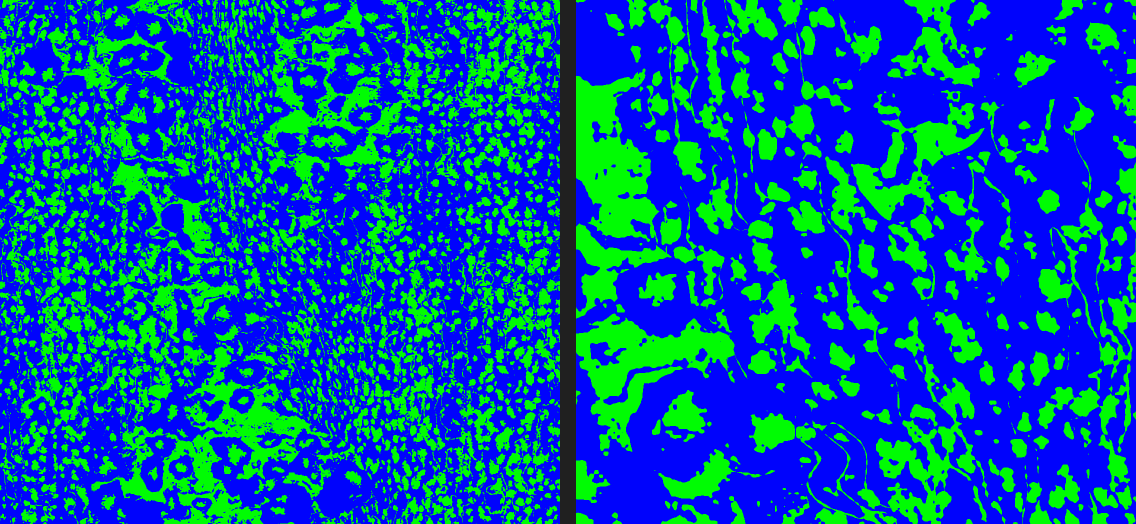
Left, the full canvas; right, a detail of the centre.
Write a Shadertoy shader that draws this texture.

```glsl
// Two-tone stained tissue: small green nuclei, wavy fibres and large blue cells in a green matrix.

float hash(vec2 p) {
    return fract(sin(dot(p, vec2(127.1, 311.7))) * 43758.5453);
}

float noise(vec2 p) {
    vec2 i = floor(p), f = fract(p);
    f = f * f * (3.0 - 2.0 * f);
    return mix(mix(hash(i), hash(i + vec2(1, 0)), f.x),
               mix(hash(i + vec2(0, 1)), hash(i + vec2(1, 1)), f.x), f.y);
}

// Scattered tilted ellipses: x = distance to the nearest edge,
// y = relative radius inside that ellipse, z = its random number.
vec3 ellipses(vec2 p, float smallest, float largest, float tilt) {
    vec3 nearest = vec3(9.0, 9.0, 0.0);
    for (int j = -1; j <= 1; j++)
    for (int i = -1; i <= 1; i++) {
        vec2 id = floor(p) + vec2(i, j);
        float pick = hash(id + 3.7);
        vec2 centre = id + 0.12 + 0.76 * vec2(hash(id), hash(id + 51.3));
        float a = tilt * (hash(id + 17.9) - 0.5);
        vec2 d = mat2(cos(a), sin(a), -sin(a), cos(a)) * (p - centre);
        float len = length(d * vec2(1.0, mix(0.55, 0.95, hash(id + 8.1))));
        float r = mix(smallest, largest, pick);
        if (len - r < nearest.x) nearest = vec3(len - r, len / r, hash(id + 29.0));
    }
    return nearest;
}

// Positive inside the winding band and the upper patch that hold large cells.
float matrixZone(vec2 p) {
    float axis = 0.27 + 0.16 * smoothstep(0.85, 0.25, p.y);
    float halfWidth = 0.07 + 0.035 * smoothstep(0.8, 0.5, p.y)
                    + 0.16 * smoothstep(0.24, 0.05, p.y);
    float band = halfWidth - abs(p.x - axis);
    float patchArea = 0.125 - length((p - vec2(0.62, 0.8)) * vec2(1.0, 0.6));
    float lone = 0.055 - length(p - vec2(0.12, 0.87));
    return max(max(band, patchArea), lone)
         + 0.11 * (noise(p * 9.0) - 0.5) + 0.06 * (noise(p * 27.0) - 0.5);
}

// 1 where the stain is green, 0 where it is blue.
float stain(vec2 p) {
    float grain = noise(p * 360.0) - 0.5;
    float rough = noise(p * 150.0 + 7.0) - 0.5;
    vec2 warp = vec2(noise(p * 45.0), noise(p * 45.0 + 19.0)) - 0.5;

    // Large cells, some with a speckled nucleus, amid a streaky matrix
    if (matrixZone(p) > 0.0) {
        vec3 cell = ellipses((p + 0.018 * warp) * 16.0, 0.2, 0.52, 4.0);
        float body = cell.x + 0.06 * rough + 0.05 * grain;
        float nucleus = 0.36 - cell.y + 0.25 * rough + 0.3 * grain;
        float streaks = noise(p * vec2(38.0, 85.0) + 4.0 * warp)
                      + 0.35 * (noise(p * 13.0) - 0.5) + 0.45 * grain + 0.3 * rough;
        if (body < 0.0) return step(0.0, nucleus) * step(0.3, cell.z);
        return step(0.34, streaks);
    }

    // Upright flow that leans to the right in the middle
    float lean = 0.4 * exp(-pow((p.x - 0.55) / 0.13, 2.0));
    vec2 flow = vec2(p.x + lean * (p.y - 0.5), p.y);
    float crowding = noise(flow * vec2(15.0, 5.0)) - 0.5;

    // Small nuclei
    float nuclei = ellipses((flow + 0.008 * warp) * 53.0, 0.1, 0.4, 1.8).x
                 - 0.2 * crowding + 0.2 * rough + 0.22 * grain;

    // Thin broken fibres
    float ridge = abs(noise(flow * vec2(75.0, 11.0) + 1.5 * warp) - 0.5);
    float fibres = ridge - 0.035 + 0.1 * grain
                 + 0.2 * max(0.0, 0.55 - noise(flow * vec2(11.0, 7.0) + 31.0));

    return step(min(nuclei, fibres), 0.0);
}

void mainImage(out vec4 fragColor, in vec2 fragCoord) {
    // Average 2 x 2 samples per pixel to smooth the edges
    float green = 0.0;
    for (int k = 0; k < 4; k++) {
        vec2 offset = 0.5 * vec2(k % 2, k / 2) - 0.25;
        green += 0.25 * stain((fragCoord + offset) / iResolution.y);
    }
    fragColor = vec4(mix(vec3(0.0, 0.01, 0.99), vec3(0.0, 0.99, 0.01), green), 1.0);
}
```
